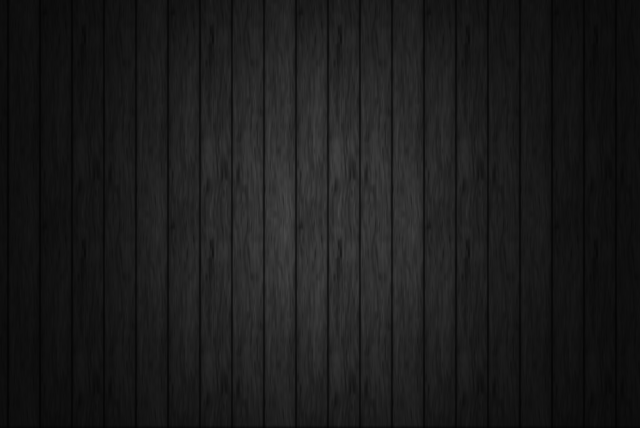
Write a Shadertoy shader that draws this texture.

```glsl
const float PLANKS = 20.0;          // planks across the canvas
const float SEAM_OFFSET = 0.25;     // first seam, in plank widths
const float BOARD_KINDS = 4.0;      // boards before the pattern repeats
const float TILES_HIGH = 2.0;       // vertical repeats of the grain
const vec2  GLOW_CENTRE = vec2(0.5, 0.51);
const vec2  GLOW_FALLOFF = vec2(11.8, 3.8);
const float AMBIENT = 0.047;
const float GLOW = 0.172;
const float SEAM_HALF_WIDTH = 0.018;
const float SEAM_SOFTNESS = 0.035;
const float SEAM_DEPTH = 0.58;
const float FIBRE_CONTRAST = 0.52;
const float STREAK_CONTRAST = 0.17;
const float RING_CONTRAST = 0.035;
const float PORE_DARKNESS = 0.14;
const float KNOT_DARKNESS = 0.42;
const float WANDER = 0.07;
const vec4  BOARD_TONE = vec4(1.04, 0.99, 0.98, 1.04);

// Knots: board position, height in the tile, half width
const int KNOT_COUNT = 5;
const vec3 KNOTS[KNOT_COUNT] = vec3[KNOT_COUNT](
    vec3(2.20, 0.12, 0.09), vec3(2.76, 0.17, 0.12), vec3(2.35, 0.82, 0.13),
    vec3(3.20, 0.18, 0.07), vec3(1.15, 0.90, 0.09));

float hash(vec2 p) {
    vec3 q = fract(vec3(p.xyx) * 0.1031);
    q += dot(q, q.yzx + 33.33);
    return fract((q.x + q.y) * q.z);
}

// Value noise that repeats vertically after the given number of rows
float noise(vec2 p, float rows) {
    vec2 cell = floor(p);
    vec2 f = fract(p);
    f = f * f * (3.0 - 2.0 * f);
    float low = mod(cell.y, rows);
    float high = mod(cell.y + 1.0, rows);
    float a = mix(hash(vec2(cell.x, low)), hash(vec2(cell.x + 1.0, low)), f.x);
    float b = mix(hash(vec2(cell.x, high)), hash(vec2(cell.x + 1.0, high)), f.x);
    return mix(a, b, f.y);
}

// Noise stretched along the board; density is cells per board and per tile
float grain(vec2 p, vec2 density) {
    return noise(p * density + vec2(17.0, 0.0), density.y);
}

float knotShade(vec2 p) {
    float shade = 0.0;
    for (int i = 0; i < KNOT_COUNT; i++) {
        vec2 d = p - KNOTS[i].xy;
        d.y -= round(d.y);
        d /= KNOTS[i].z * vec2(1.0, 0.8);
        shade += exp(-dot(d, d));
    }
    return shade * smoothstep(0.3, 0.75, grain(p, vec2(12.0, 22.0)));
}

float woodTone(vec2 board) {
    float kind = floor(board.x);
    float figured = 1.0 - min(abs(kind - 2.0), 1.0);

    // Gentle sideways wander of the fibres
    vec2 p = board;
    p.x += WANDER * (grain(board, vec2(2.0, 6.0)) - 0.5);
    p.x += kind * 5.0;

    float fibres = 0.55 * grain(p, vec2(17.0, 10.0)) + 0.45 * grain(p, vec2(25.0, 27.0));
    float streaks = grain(p, vec2(6.0, 3.0));
    float rings = sin(40.0 * grain(p, vec2(3.0, 2.0)));
    float pores = smoothstep(0.68, 0.95, grain(p, vec2(15.0, 17.0)));

    float tone = BOARD_TONE[int(kind)];
    tone += FIBRE_CONTRAST * (fibres - 0.5);
    tone += STREAK_CONTRAST * (streaks - 0.5);
    tone += RING_CONTRAST * rings * (0.3 + figured);
    tone -= PORE_DARKNESS * pores;
    return tone * (1.0 - KNOT_DARKNESS * min(knotShade(board), 1.0));
}

float seamTone(float across, float pixel) {
    float edge = min(across, 1.0 - across);
    float blur = max(SEAM_SOFTNESS, pixel);
    float groove = 1.0 - smoothstep(SEAM_HALF_WIDTH - 0.5 * blur,
                                    SEAM_HALF_WIDTH + blur, edge);
    float shadow = exp(-edge * 16.0);
    float bevel = exp(-pow((across - 0.11) / 0.035, 2.0));
    return (1.0 - SEAM_DEPTH * groove) * (1.0 - 0.24 * shadow) + 0.05 * bevel;
}

void mainImage(out vec4 fragColor, in vec2 fragCoord) {
    vec2 uv = fragCoord / iResolution.xy;
    float plank = uv.x * PLANKS - SEAM_OFFSET;
    vec2 board = vec2(mod(plank, BOARD_KINDS), uv.y * TILES_HIGH);

    // Planks
    float tone = woodTone(board) * seamTone(fract(plank), PLANKS / iResolution.x);

    // Central light
    vec2 d = uv - GLOW_CENTRE;
    float light = AMBIENT + GLOW * exp(-dot(d * d, GLOW_FALLOFF));

    // Dark lower rim
    light *= mix(0.55, 1.0, smoothstep(0.0, 0.008, uv.y));

    fragColor = vec4(vec3(max(tone * light, 0.0)), 1.0);
}
```
